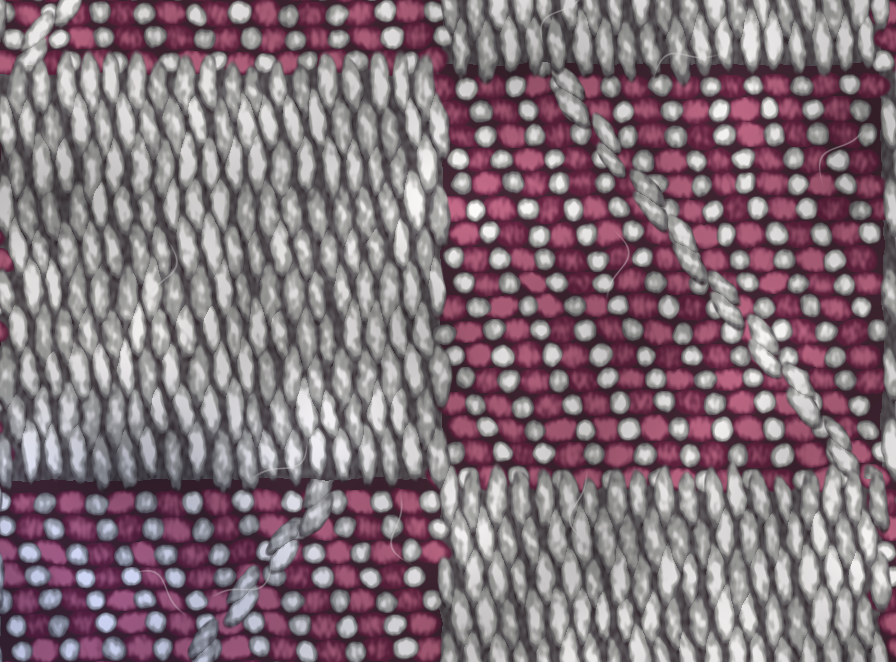
Write a WebGL 1 fragment shader that draws this texture.

```glsl
precision highp float;
uniform vec2 u_resolution;

// Lengths are fractions of the canvas height.
const vec2 CHECK = vec2(0.667, 0.628);
const vec2 CHECK_ORIGIN = vec2(0.666, 0.275);
const vec2 FLOAT_PITCH = vec2(0.0181, 0.1240);
const vec2 FLOAT_SIZE = vec2(0.0165, 0.0520);
const float FLOAT_LEAN = -0.09;
const vec2 BAND_PITCH = vec2(0.0220, 0.0760);
const vec2 BAND_SIZE = vec2(0.0200, 0.0340);
const float BAND_LEAN = 0.20;
const float BAND_HALF_WIDTH = 0.026;
const vec2 WEAVE = vec2(0.0722, 0.0370);
const float TWILL_SHIFT = 0.25;
const float WOBBLE = 0.009;
const float EDGE_SOFTNESS = 0.38;
const float LIGHT_VARIATION = 0.28;
const float FIBRE_WIDTH = 0.0012;

const vec3 INK = vec3(0.18, 0.14, 0.16);
const vec3 SLATE = vec3(0.38, 0.37, 0.38);
const vec3 ASH = vec3(0.59, 0.59, 0.58);
const vec3 PALE = vec3(0.86, 0.85, 0.85);
const vec3 WINE = vec3(0.34, 0.12, 0.22);
const vec3 ROSE = vec3(0.66, 0.36, 0.46);
const vec3 VIOLET_TINT = vec3(0.82, 0.88, 1.08);

float hash(vec2 p) {
  return fract(sin(dot(p, vec2(127.1, 311.7))) * 43758.5);
}

vec2 gradient(vec2 p) {
  float a = 6.2832 * hash(p);
  return vec2(cos(a), sin(a));
}

float gradientNoise(vec2 p) {
  vec2 i = floor(p), f = fract(p);
  vec2 s = f * f * (3.0 - 2.0 * f), e = vec2(1.0, 0.0);
  float low = mix(dot(gradient(i), f), dot(gradient(i + e), f - e), s.x);
  float high = mix(dot(gradient(i + e.yx), f - e.yx), dot(gradient(i + 1.0), f - 1.0), s.x);
  return mix(low, high, s.y);
}

// 1 in the grey checks, 0 in the wine checks
float greyCheck(vec2 p) {
  vec2 id = floor((p - CHECK_ORIGIN) / CHECK);
  return mod(id.x + id.y, 2.0);
}

// Coordinates across and along the diagonal band, mirrored in odd columns
vec2 bandSpace(vec2 p) {
  vec2 g = (p - CHECK_ORIGIN) / CHECK;
  vec2 f = fract(g);
  float x = mix(f.x, 1.0 - f.x, mod(floor(g.x), 2.0));
  return vec2((x - mix(0.96, 0.24, f.y)) * CHECK.x, p.y);
}

vec3 greyYarn(float t) {
  vec3 c = mix(INK, SLATE, smoothstep(-0.05, 0.26, t));
  c = mix(c, ASH, smoothstep(0.26, 0.58, t));
  return mix(c, PALE, smoothstep(0.58, 0.92, t));
}

// Lens-shaped stitches in half-drop order; x: roundness, y: tone
vec2 stitches(vec2 p, vec2 pitch, vec2 size, float lean, bool isBand) {
  vec2 base = floor(p / pitch), best = vec2(0.0);
  for (int i = -1; i <= 1; i++) {
    for (int j = -1; j <= 1; j++) {
      vec2 id = base + vec2(float(i), float(j));
      float r = hash(id), r2 = hash(id + 41.0);
      float drop = 0.5 * mod(id.x, 2.0) + 0.16 * (r - 0.5);
      vec2 c = (id + vec2(0.5 + 0.3 * (r2 - 0.5), 0.5 + drop)) * pitch;
      float on = isBand ? step(abs(c.x), BAND_HALF_WIDTH) : greyCheck(c);
      vec2 d = p - c;
      d.x -= d.y * (lean + 0.08 * (r2 - 0.5));
      d /= size * (0.88 + 0.24 * r2);
      float body = (1.0 - d.x * d.x - d.y * d.y) * on;
      float ply = 0.06 * sin(4.0 * d.x + 10.0 * d.y);
      float tone = body * (0.72 + 0.42 * r) + 0.12 * d.y + ply;
      if (body > best.x) best = vec2(body, tone);
    }
  }
  return best;
}

// Wine weft crossed by pale warp dots in a stepped twill
vec3 twill(vec2 p, float grain) {
  float row = floor(p.y / WEAVE.y);
  float shift = row * TWILL_SHIFT + 0.14 * (hash(vec2(row, 5.0)) - 0.5);
  float x = p.x / WEAVE.x + shift;
  float y = fract(p.y / WEAVE.y) - 0.5;
  vec2 weftId = vec2(floor(x + 0.5), row), dotId = vec2(floor(x) + 0.5, row);
  float weftOn = 1.0 - greyCheck((weftId + vec2(-shift, 0.5)) * WEAVE);
  float dotOn = 1.0 - greyCheck((dotId + vec2(-shift, 0.5)) * WEAVE);
  float tilt = 0.6 * (hash(weftId) - 0.3);
  vec2 jitter = 0.12 * (vec2(hash(dotId), hash(dotId + 3.0)) - 0.5);
  vec2 w = vec2(x - weftId.x, y + tilt * (x - weftId.x)) / vec2(0.40, 0.58);
  vec2 d = (vec2(x - dotId.x, y) + jitter) / vec2(0.26, 0.50);
  float weft = 1.0 - dot(w, w);
  float knot = 1.0 - dot(d, d);
  float sheen = weft * (0.55 + 0.75 * hash(weftId + 7.0)) + 1.2 * grain;
  vec3 wine = mix(WINE, ROSE, smoothstep(0.2, 0.95, sheen));
  vec3 ground = mix(mix(INK, WINE, 0.3), mix(INK, SLATE, 0.6 + 2.0 * grain), greyCheck(p));
  vec3 c = mix(ground, wine, smoothstep(-0.1, EDGE_SOFTNESS, weft) * weftOn);
  float tone = knot * (0.75 + 0.45 * hash(dotId + 9.0)) + grain;
  return mix(c, greyYarn(tone), smoothstep(0.0, EDGE_SOFTNESS, knot) * dotOn);
}

// Loose curved hairs
float fibres(vec2 p, float aspect) {
  float cover = 0.0;
  for (int k = 0; k < 10; k++) {
    float n = float(k);
    vec2 d = p - vec2(hash(vec2(n, 1.0)) * aspect, hash(vec2(n, 2.0)));
    float a = 6.2832 * hash(vec2(n, 3.0));
    d = vec2(cos(a) * d.x + sin(a) * d.y, cos(a) * d.y - sin(a) * d.x);
    float offset = abs(d.y - 7.0 * d.x * d.x + 0.01 * sin(60.0 * d.x));
    float line = 1.0 - smoothstep(0.0, FIBRE_WIDTH + 1.0 / u_resolution.y, offset);
    cover = max(cover, line * (1.0 - smoothstep(0.03, 0.06, abs(d.x))));
  }
  return cover;
}

void main() {
  vec2 p = gl_FragCoord.xy / u_resolution.y;
  float aspect = u_resolution.x / u_resolution.y;
  vec2 q = p + WOBBLE * vec2(gradientNoise(p * 11.0), gradientNoise(p * 9.0 + 31.0));
  q += 0.004 * vec2(gradientNoise(p * 42.0), gradientNoise(p * 38.0 + 17.0));
  float grain = 0.28 * gradientNoise(p * vec2(140.0, 75.0));

  // Weave, then band, then long floats on top
  vec3 color = twill(q, grain);
  vec2 band = stitches(bandSpace(q), BAND_PITCH, BAND_SIZE, BAND_LEAN, true);
  float bandCover = smoothstep(0.0, EDGE_SOFTNESS, band.x) * (1.0 - greyCheck(q));
  color = mix(color, greyYarn(band.y + grain), bandCover);
  vec2 warp = stitches(q, FLOAT_PITCH, FLOAT_SIZE, FLOAT_LEAN, false);
  color = mix(color, greyYarn(warp.y + grain), smoothstep(0.0, EDGE_SOFTNESS, warp.x));

  // Uneven dye and light
  float violet = (1.0 - smoothstep(0.1, 0.75, p.x)) * (1.0 - smoothstep(0.1, 0.5, p.y));
  color *= mix(vec3(1.0), VIOLET_TINT, 0.7 * violet);
  color *= 1.0 + LIGHT_VARIATION * gradientNoise(p * 5.0 + 70.0);
  color = mix(color, PALE, 0.4 * fibres(p, aspect));
  gl_FragColor = vec4(color, 1.0);
}
```
